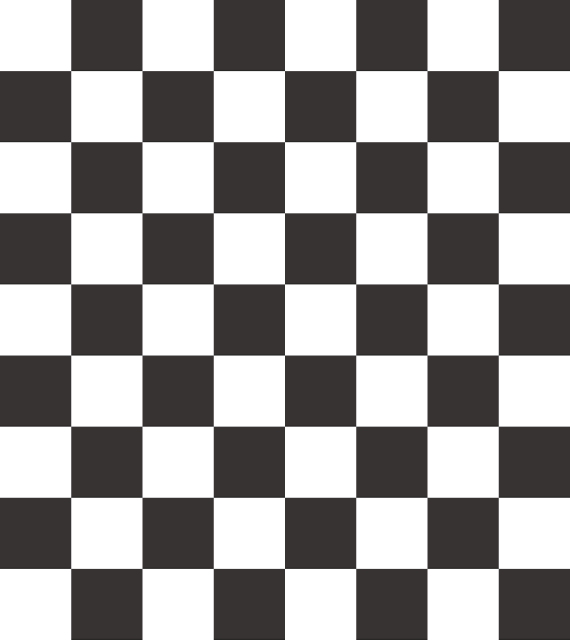
This pattern is drawn by a Shadertoy shader. Its source:

```glsl
#define GRID vec2(8.0, 9.0)
#define LIGHT vec3(1.0)
#define DARK vec3(0.22, 0.20, 0.20)
#define RIM_COLOR vec3(0.16, 0.15, 0.15)
#define RIM_WIDTH 0.018

// Square wave of period 2, from +1 to -1, with edges one pixel wide
vec2 softSquareWave(vec2 p, vec2 pixel) {
    vec2 toEdge = 0.5 - abs(fract(p) - 0.5);
    vec2 side = 1.0 - 2.0 * mod(floor(p), 2.0);
    return side * clamp(2.0 * toEdge / pixel, 0.0, 1.0);
}

void mainImage(out vec4 fragColor, in vec2 fragCoord) {
    vec2 cell = fragCoord / iResolution.xy * GRID;
    vec2 pixel = GRID / iResolution.xy;

    // Checkerboard: light where both waves share a sign
    vec2 wave = softSquareWave(cell, pixel);
    float light = 0.5 + 0.5 * wave.x * wave.y;

    // Thin deeper rim along the bottom of each dark square
    float height = fract(cell.y);
    float rim = clamp((RIM_WIDTH - height) / pixel.y + 0.5, 0.0, 1.0);
    vec3 ink = mix(DARK, RIM_COLOR, rim);

    fragColor = vec4(mix(ink, LIGHT, light), 1.0);
}
```
